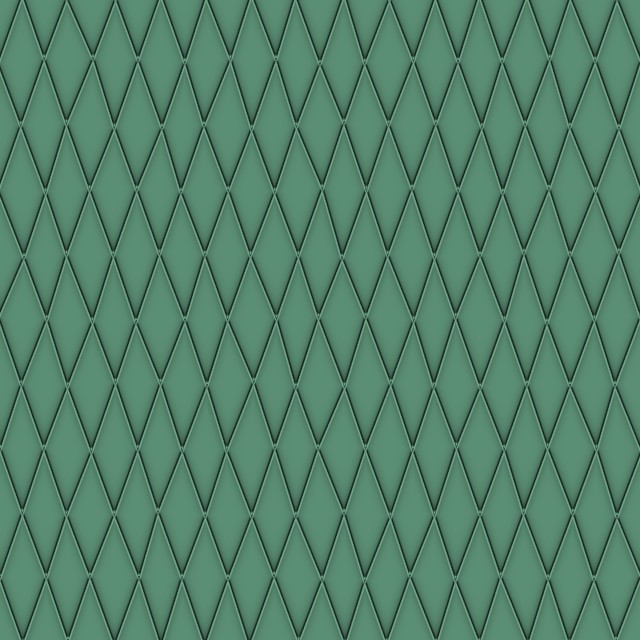
Give the GLSL for this pattern, as a Shadertoy shader.

```glsl
// Padded green harlequin panel: tall diamonds pressed by embossed seams.
// A jittered lattice gives each diamond four corners; the distances to its
// four sides drive a lit upper rim, a dark lower groove and soft shading.

const vec2 HALF_CELLS = vec2(28.0, 9.9);   // half diamonds across and down
const vec2 JITTER = vec2(0.0036, 0.0048);  // corner wander, canvas units
const vec3 BASE = vec3(0.358, 0.562, 0.460);
const vec3 RIM = vec3(0.52, 0.74, 0.63);
const vec3 GROOVE = vec3(0.06, 0.12, 0.09);

vec2 hash22(vec2 p) {
    vec3 h = fract(p.xyx * vec3(0.1031, 0.1030, 0.0973));
    h += dot(h, h.yzx + 33.33);
    return fract((h.xx + h.yz) * h.zy);
}

// Lattice corner with its own small displacement
vec2 corner(vec2 id) {
    return id / HALF_CELLS + (hash22(id + 57.0) * 2.0 - 1.0) * JITTER;
}

// Signed distance to the line a-b, positive on its left
float lineSide(vec2 p, vec2 a, vec2 b) {
    vec2 d = normalize(b - a);
    return d.x * (p.y - a.y) - d.y * (p.x - a.x);
}

// Distances inward from the sides: lower left, lower right, upper right, upper left
vec4 diamondSides(vec2 p, vec2 id) {
    vec2 bottom = corner(id - vec2(0, 1)), top = corner(id + vec2(0, 1));
    vec2 left = corner(id - vec2(1, 0)), right = corner(id + vec2(1, 0));
    return vec4(lineSide(p, left, bottom), lineSide(p, bottom, right),
                lineSide(p, right, top), lineSide(p, top, left));
}

float innerDistance(vec4 s) {
    return min(min(s.x, s.y), min(s.z, s.w));
}

// Soft line or dot centred at a given distance
float ridge(float d, float centre, float width) {
    float t = (d - centre) / width;
    return exp(-t * t);
}

float falloff(float d) {
    return exp(-max(d, 0.0) / 0.0052);
}

vec3 shadeDiamond(vec2 p, vec4 sides, vec2 bottom, float pixel) {
    float lower = min(sides.x, sides.y);
    float upper = min(sides.z, sides.w);
    float edge = smoothstep(-0.5 * pixel, 0.5 * pixel, min(lower, upper));

    // Broad shading, deepest in the bottom corner
    float lowerShade = 0.40 * min(falloff(sides.x) + falloff(sides.y), 1.6);
    vec3 col = BASE * (1.0 - max(0.35 * falloff(upper), lowerShade));

    // Dark groove along the lower sides, bright rim along the upper ones
    col = mix(col, GROOVE, 0.85 * edge * ridge(lower, 0.0011, 0.0014));
    col = mix(col, RIM, 0.72 * edge * ridge(upper, 0.0017, 0.0013));

    // Small raised bead just above the bottom corner
    float bead = ridge(length(p - bottom - vec2(0.0, 0.0040)), 0.0, 0.0027);
    return mix(col, RIM, 0.85 * bead);
}

void mainImage(out vec4 fragColor, in vec2 fragCoord) {
    float pixel = 1.0 / iResolution.y;
    vec2 p = (fragCoord - 0.5 * iResolution.xy) * pixel;
    vec2 cell = floor(p * HALF_CELLS);

    // Find the diamond that holds this point
    vec4 sides = vec4(-1.0);
    vec2 owner = cell;
    for (int j = -1; j <= 2; j++) {
        for (int i = -1; i <= 2; i++) {
            vec2 id = cell + vec2(i, j);
            if (mod(id.x + id.y, 2.0) < 0.5) continue;
            vec4 s = diamondSides(p, id);
            if (innerDistance(s) > innerDistance(sides)) {
                sides = s;
                owner = id;
            }
        }
    }

    vec3 col = shadeDiamond(p, sides, corner(owner - vec2(0, 1)), pixel);
    fragColor = vec4(col, 1.0);
}
```
